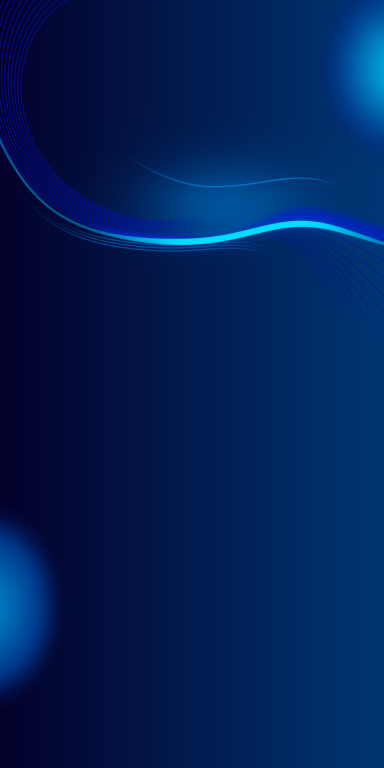
A Shadertoy shader for this background:

```glsl
// Deep blue backdrop with a glowing cyan wave, fine line bundles and soft corner lights.

// Distance in canvas widths to the zero level of a field
float levelDistance(float field) {
    float slope = length(vec2(dFdx(field), dFdy(field))) * iResolution.x;
    return abs(field) / max(slope, 1e-4);
}

// Smooth stroke of a given half width
float stroke(float dist, float halfWidth) {
    float soft = 0.75 / iResolution.x;
    return 1.0 - smoothstep(max(halfWidth - soft, 0.0), halfWidth + soft, dist);
}

// Thin strokes at every whole value of a field
float contours(float field) {
    float slope = length(vec2(dFdx(field), dFdy(field))) * iResolution.x;
    float dist = abs(fract(field + 0.5) - 0.5) / max(slope, 1e-4);
    return stroke(dist, 0.0009);
}

float bell(float x, float center, float width) {
    float d = (x - center) / width;
    return exp(-d * d);
}

// Fades in over a..b and out over c..d
float window(float x, float a, float b, float c, float d) {
    return smoothstep(a, b, x) * (1.0 - smoothstep(c, d, x));
}

float waveHeight(float x) {
    float drop = max(x - 0.75, 0.0);
    return 1.36 + 0.275 * exp(-x / 0.127) + 0.057 * bell(x, 0.79, 0.19) - 0.18 * drop * drop;
}

float upperHeight(float x) {
    float rise = max(0.57 - x, 0.0), drop = max(x - 0.8, 0.0);
    return 1.512 + 1.45 * rise * rise + 0.024 * bell(x, 0.78, 0.13) - 0.9 * drop * drop;
}

float lowerHeight(float x) {
    float drop = max(x - 0.62, 0.0);
    return 1.338 + 0.25 * exp(-x / 0.12) + 0.014 * bell(x, 0.61, 0.12) - 1.5 * drop * drop;
}

// Round light that turns from a deep halo to a bright core
vec3 cornerLight(vec3 base, vec2 offset, vec2 radius, vec3 core) {
    float light = max(1.0 - length(offset / radius), 0.0);
    vec3 halo = mix(base, vec3(0.0, 0.17, 0.50), smoothstep(0.0, 0.45, light));
    return mix(halo, core, smoothstep(0.12, 1.0, light));
}

void mainImage(out vec4 fragColor, in vec2 fragCoord) {
    vec2 p = fragCoord / iResolution.xy * vec2(1.0, 2.0);

    // Backdrop and corner lights
    vec3 color = mix(vec3(0.012, 0.0, 0.165), vec3(0.0, 0.21, 0.45), p.x);
    color = cornerLight(color, p - vec2(1.03, 1.82), vec2(0.22, 0.27), vec3(0.0, 0.65, 0.87));
    color = cornerLight(color, p - vec2(-0.03, 0.42), vec2(0.21, 0.28), vec3(0.0, 0.48, 0.76));

    // Haze resting on the wave
    float above = p.y - waveHeight(p.x);
    float overWave = smoothstep(-0.004, 0.004, above);
    vec2 hazeOffset = (p - vec2(0.59, 1.46)) / vec2(0.21, 0.11);
    color = mix(color, vec3(0.0, 0.36, 0.66), 0.85 * exp(-dot(hazeOffset, hazeOffset)) * overWave);

    // Bundle sweeping around the upper left
    vec2 q = p - vec2(0.52, 1.844);
    float turn = atan(-q.x, -q.y);
    float u = turn - 1.1;
    float inner = 0.482 - (0.099 + 0.034 * u) * u * u;
    float outer = 0.47 + 0.093 * smoothstep(0.0, 1.2, turn);
    float across = (length(q) - inner) / max(outer - inner, 0.01);
    float bundle = contours(across * 11.0) * window(across, -0.04, 0.0, 1.0, 1.05);
    bundle *= window(turn, -0.1, 0.35, 1.8, 2.6);
    color = mix(color, vec3(0.01, 0.06, 0.72), 0.65 * bundle);

    // Fan falling away on the right
    float spread = max(p.x - 0.65, 0.0);
    float depth = -above / (0.02 + 5.0 * spread * spread);
    float fan = contours(depth * 14.0) * window(depth, 0.0, 0.03, 0.4, 1.0);
    fan *= smoothstep(0.62, 0.8, p.x) * (1.0 - smoothstep(0.12, 0.3, -above));
    color = mix(color, vec3(0.0, 0.08, 0.58), 0.6 * fan);

    // Blue ribbon along the top of the wave
    float ribbonHeight = 0.022 + 0.036 * smoothstep(0.58, 0.8, p.x);
    float ribbon = overWave * (1.0 - smoothstep(0.35, 1.0, above / ribbonHeight));
    ribbon *= smoothstep(0.12, 0.38, p.x) * (1.0 - 0.75 * bell(p.x, 0.59, 0.09));
    color = mix(color, vec3(0.0, 0.11, 0.76), 0.8 * ribbon);

    // Thin companion curves
    float upper = stroke(levelDistance(p.y - upperHeight(p.x)), 0.0018);
    color = mix(color, vec3(0.0, 0.50, 0.82), 0.8 * upper * window(p.x, 0.3, 0.55, 0.72, 0.92));
    for (int i = 0; i < 3; i++) {
        float k = float(i);
        float lower = stroke(levelDistance(p.y - lowerHeight(p.x) - 0.008 * k), 0.0014);
        lower *= window(p.x, 0.02 + 0.06 * k, 0.3, 0.52, 0.76);
        color = mix(color, vec3(0.0, 0.38, 0.72), 0.7 * lower);
    }

    // Cyan wave with its glow
    float waveDist = levelDistance(above);
    float bright = window(p.x, 0.2, 0.5, 0.78, 1.1);
    color = mix(color, vec3(0.0, 0.42, 0.90), 0.55 * bright * exp(-waveDist / 0.014));
    vec3 waveColor = mix(vec3(0.0, 0.46, 0.70), vec3(0.0, 0.87, 1.0), bright);
    float core = stroke(waveDist, 0.003 + 0.005 * bright);
    color = mix(color, waveColor, core * (0.75 + 0.25 * bright));

    fragColor = vec4(color, 1.0);
}
```
